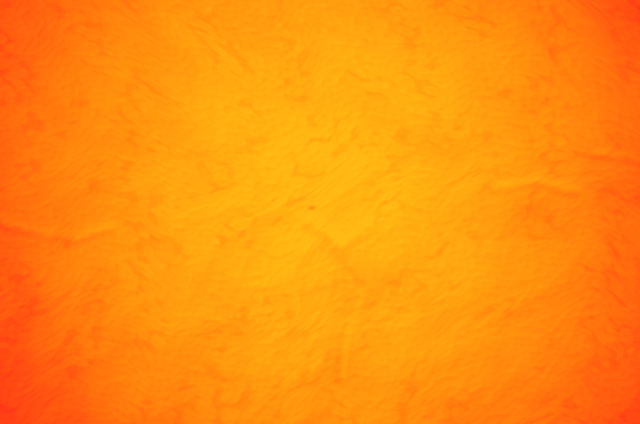
A Shadertoy shader for this texture:

```glsl
// Weathered orange plaster wall: golden centre, red vignette, mottling, grain and creases.

const vec2  GLOW_CENTRE  = vec2(0.51, 0.57);
const vec2  GLOW_FALLOFF = vec2(1.20, 0.46);
const float GLOW_LEVEL   = 0.715;  // green at the brightest point
const float MOTTLE       = 0.10;   // broad stains
const float RELIEF       = 0.055;  // light on the trowelled swirls
const float GRAIN        = 0.042;  // fine surface tooth
const float SPECKLE      = 0.07;   // dark pitted patches
const vec2  LIGHT_STEP   = vec2(-0.004, 0.006);

vec2 hash2(vec2 p) {
    vec3 q = fract(p.xyx * vec3(0.1031, 0.1030, 0.0973));
    q += dot(q, q.yzx + 33.33);
    return fract((q.xx + q.yz) * q.zy);
}

// Smooth cellular noise: low at cell centres, high on the borders
float cells(vec2 p) {
    vec2 id = floor(p), f = fract(p);
    float sum = 0.0;
    for (int y = -1; y <= 1; y++)
    for (int x = -1; x <= 1; x++) {
        vec2 o = vec2(x, y);
        vec2 d = o + hash2(id + o) - f;
        sum += exp(-7.0 * dot(d, d));
    }
    return -log(sum + 0.001) / 7.0;
}

// Layered sines bend the domain so that cells become brushed swirls
vec2 swirl(vec2 p) {
    for (int i = 0; i < 4; i++) {
        float k = 6.0 * pow(1.9, float(i));
        p += 0.22 / k * sin(k * p.yx + vec2(1.3, 4.1) * float(i + 1)) * vec2(1.5, 1.0);
    }
    return p;
}

float layeredCells(vec2 p) {
    float sum = 0.0, amp = 0.5;
    for (int i = 0; i < 4; i++) {
        sum += amp * cells(p);
        p = mat2(1.6, 1.2, -1.2, 1.6) * p + 7.3;
        amp *= 0.55;
    }
    return sum;
}

float stroke(vec2 p, vec2 a, vec2 b, float width) {
    vec2 pa = p - a, ba = b - a;
    float d = length(pa - ba * clamp(dot(pa, ba) / dot(ba, ba), 0.0, 1.0)) / width;
    return exp(-d * d);
}

float blob(vec2 p, vec2 centre, vec2 size) {
    vec2 d = (p - centre) / size;
    return exp(-dot(d, d));
}

// Raised folds, lit from above
float ridges(vec2 p) {
    float h = stroke(p, vec2(0.00, 0.475), vec2(0.09, 0.455), 0.012);
    h = max(h, stroke(p, vec2(0.09, 0.455), vec2(0.18, 0.428), 0.013));
    h = max(h, stroke(p, vec2(0.18, 0.428), vec2(0.26, 0.455), 0.011));
    h = max(h, stroke(p, vec2(1.16, 0.555), vec2(1.25, 0.573), 0.010));
    h = max(h, stroke(p, vec2(1.25, 0.573), vec2(1.36, 0.545), 0.010));
    h = max(h, stroke(p, vec2(1.38, 0.635), vec2(1.51, 0.633), 0.012));
    h = max(h, stroke(p, vec2(0.73, 0.50), vec2(0.81, 0.42), 0.014));
    h = max(h, stroke(p, vec2(0.86, 0.47), vec2(0.81, 0.42), 0.012));
    return max(h, stroke(p, vec2(0.847, 0.31), vec2(0.815, 0.12), 0.014));
}

// Dark cracks and shaded hollows
float hollows(vec2 p) {
    float h = 0.8 * stroke(p, vec2(0.785, 0.40), vec2(0.847, 0.325), 0.011);
    h += 0.6 * stroke(p, vec2(1.27, 0.93), vec2(1.335, 0.80), 0.012);
    h += 0.5 * stroke(p, vec2(1.40, 0.45), vec2(1.46, 0.39), 0.014);
    h += 0.35 * stroke(p, vec2(0.55, 0.29), vec2(0.75, 0.325), 0.012);
    h += 0.35 * stroke(p, vec2(0.81, 0.20), vec2(0.805, 0.10), 0.010);
    h += 0.6 * blob(p, vec2(1.25, 0.49), vec2(0.13, 0.06));
    h += 0.5 * blob(p, vec2(1.46, 0.55), vec2(0.09, 0.10));
    h += 0.7 * blob(p, vec2(1.52, 1.00), vec2(0.14, 0.12));
    return h + 0.6 * blob(p, vec2(0.06, 0.16), vec2(0.15, 0.16));
}

void mainImage(out vec4 fragColor, in vec2 fragCoord) {
    vec2 uv = fragCoord / iResolution.xy;
    vec2 p = fragCoord / iResolution.y;
    vec2 w = swirl(p);

    // Broad glow and vignette
    vec2 r = uv - GLOW_CENTRE;
    float level = GLOW_LEVEL - dot(GLOW_FALLOFF, r * r);

    // Stains and swirls, stronger towards the floor
    float broad = layeredCells(w * 6.0);
    float lit = layeredCells(swirl(p + LIGHT_STEP) * 6.0);
    float lower = mix(1.25, 0.7, smoothstep(0.3, 0.8, uv.y));
    level -= MOTTLE * (broad - 0.13);
    level += RELIEF * lower * clamp((broad - lit) * 6.0, -0.8, 0.8);

    // Fine tooth and pitted patches
    vec2 g = w * vec2(62.0, 82.0);
    float fine = cells(g) - cells(g + vec2(-0.25, 0.4));
    float pits = smoothstep(0.12, 0.42, cells(w * vec2(34.0, 46.0) + 3.0));
    float patches = smoothstep(0.08, 0.28, cells(w * 9.0 + 11.0));
    level += GRAIN * fine - SPECKLE * pits * patches * 0.6;

    // Placed folds, hollows and one small chip
    vec2 bent = mix(p, w, 0.35);
    float fold = ridges(bent), foldShade = ridges(bent + vec2(0.004, 0.016));
    level += 0.04 * fold - 0.045 * foldShade * (1.0 - fold);
    level -= 0.06 * hollows(bent) * (0.75 + 0.5 * patches);
    level -= 0.16 * blob(p, vec2(0.735, 0.510), vec2(0.009, 0.005));

    level = clamp(level, 0.18, 0.73);
    float blue = 0.05 + 0.5 * (level - 0.5) * (level - 0.5);
    fragColor = vec4(1.0, level, blue, 1.0);
}
```
